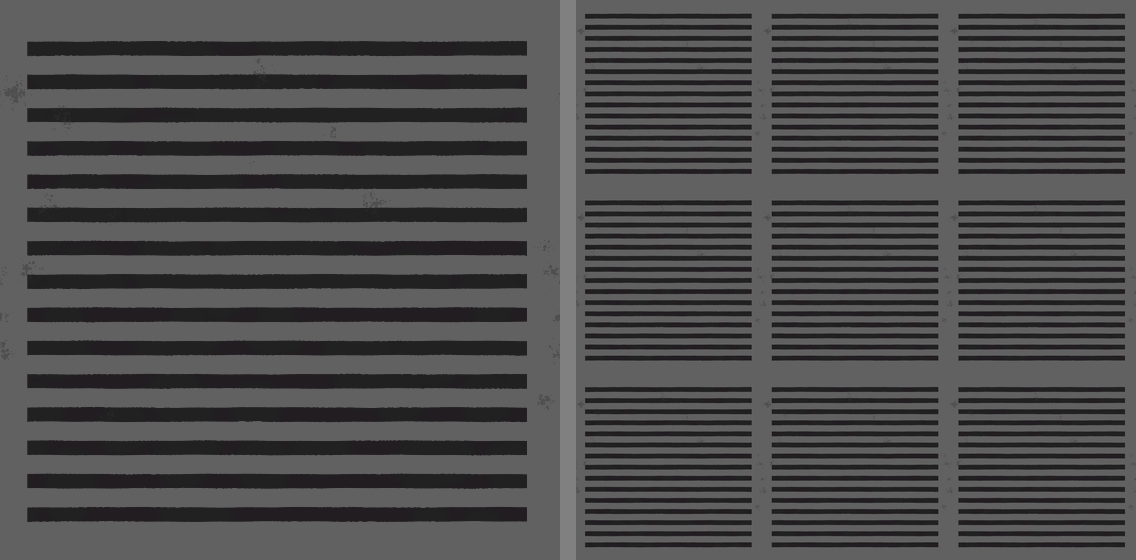
Left, the tile; right, the same tile 3 across and 3 down.
A WebGL 2 fragment shader for this pattern:

```glsl
#version 300 es
precision highp float;
precision highp int;
// Fifteen dark horizontal bars with worn edges on a grey, lightly smudged ground.

uniform vec2 u_resolution;
out vec4 outColor;

const float TAU = 6.2831853;

// Bar layout, in canvas units
const float BAR_COUNT = 15.0;
const float BAR_PITCH = 0.05942;
const float FIRST_BAR_Y = 0.0814;
const float BAR_HALF_HEIGHT = 0.0127;
const float BAR_LEFT = 0.0488;
const float BAR_RIGHT = 0.9410;

// Edge wear
const float WAVE_HEIGHT = 0.0004;
const float JAG_HEIGHT = 0.0017;
const float JAG_CELLS = 190.0;

// Smudges
const int SMUDGE_COUNT = 17;
const float SMUDGE_MIN_RADIUS = 0.014;
const float SMUDGE_MAX_RADIUS = 0.046;
const float SMUDGE_OPACITY = 0.65;
const float BAR_WEAR_OPACITY = 0.55;

// Colours
const vec3 GROUND = vec3(0.380);
const vec3 SMUDGE = vec3(0.270);
const vec3 BAR_NEUTRAL = vec3(0.128);
const vec3 BAR_VIOLET = vec3(0.132, 0.114, 0.130);
const vec3 BAR_WEAR = vec3(0.165, 0.172, 0.165);

// Integer hash: two values from 0 to 1 per cell
vec2 hash2(vec2 cell) {
    uvec2 v = uvec2(ivec2(cell)) * 1664525u + 1013904223u;
    v.x += v.y * 1664525u;
    v.y += v.x * 1664525u;
    v ^= v >> 16u;
    v.x += v.y * 1664525u;
    v.y += v.x * 1664525u;
    v ^= v >> 16u;
    return vec2(v & 65535u) / 65535.0;
}

// Distance to the nearest feature point; wraps after `period` cells
float cellular(vec2 uv, float period) {
    vec2 p = uv * period;
    vec2 base = floor(p);
    float nearest = 2.0;
    for (int j = -1; j <= 1; j++) {
        for (int i = -1; i <= 1; i++) {
            vec2 cell = base + vec2(i, j);
            vec2 point = cell + hash2(mod(cell, period) + period);
            nearest = min(nearest, distance(p, point));
        }
    }
    return nearest;
}

// Slow waves plus ragged stretches along one edge of a bar
float edgeWear(vec2 uv, float edgeId) {
    vec2 phase = TAU * hash2(vec2(edgeId, 77.0));
    float wave = sin(TAU * 3.0 * uv.x + phase.x) + 0.6 * sin(TAU * 11.0 * uv.x + phase.y);
    float patches = sin(TAU * 2.0 * uv.x + phase.y) + sin(TAU * 7.0 * uv.x + phase.x);
    float ragged = mix(0.25, 1.0, smoothstep(-0.4, 1.0, patches));
    float jag = cellular(uv, JAG_CELLS) - 0.45;
    return WAVE_HEIGHT * wave + JAG_HEIGHT * ragged * jag;
}

// Signed distance to the nearest bar
float barDistance(vec2 uv, float row) {
    float dy = uv.y - FIRST_BAR_Y - row * BAR_PITCH;
    float edgeId = 2.0 * row + step(0.0, dy);
    float vertical = abs(dy) - BAR_HALF_HEIGHT + edgeWear(uv, edgeId);
    float horizontal = abs(uv.x - 0.5 * (BAR_LEFT + BAR_RIGHT)) - 0.5 * (BAR_RIGHT - BAR_LEFT);
    return max(vertical, horizontal);
}

// Speckled blotches, scattered more densely near the left side
float smudgeMask(vec2 uv) {
    float cover = 0.0;
    for (int i = 0; i < SMUDGE_COUNT; i++) {
        vec2 center = hash2(vec2(i, 311.0));
        center.x = fract(center.x * center.x - 0.03);
        vec2 shape = hash2(vec2(i, 523.0));
        float radius = mix(SMUDGE_MIN_RADIUS, SMUDGE_MAX_RADIUS, shape.x);
        vec2 offset = fract(uv - center + 0.5) - 0.5;
        float falloff = 1.0 - length(offset) / radius;
        cover = max(cover, falloff * mix(0.6, 1.0, shape.y));
    }
    float grain = 0.5 * (cellular(uv, 58.0) + cellular(uv, 173.0));
    return smoothstep(0.0, 0.16, 0.6 * cover - grain + 0.06);
}

void main() {
    vec2 uv = gl_FragCoord.xy / u_resolution;
    float pixel = 1.0 / min(u_resolution.x, u_resolution.y);
    float row = clamp(floor((uv.y - FIRST_BAR_Y) / BAR_PITCH + 0.5), 0.0, BAR_COUNT - 1.0);
    float smudge = smudgeMask(uv);

    // Ground
    vec3 ground = mix(GROUND, SMUDGE, SMUDGE_OPACITY * smudge);

    // Bar tint drifts between neutral and violet
    float tint = cellular(uv, 9.0) + 0.4 * (hash2(vec2(row, 149.0)).x - 0.5);
    vec3 bar = mix(BAR_NEUTRAL, BAR_VIOLET, smoothstep(0.42, 0.60, tint));
    bar = mix(bar, BAR_WEAR, BAR_WEAR_OPACITY * smudge);

    float barMask = 1.0 - smoothstep(-0.6 * pixel, 0.6 * pixel, barDistance(uv, row));
    outColor = vec4(mix(ground, bar, barMask), 1.0);
}
```
